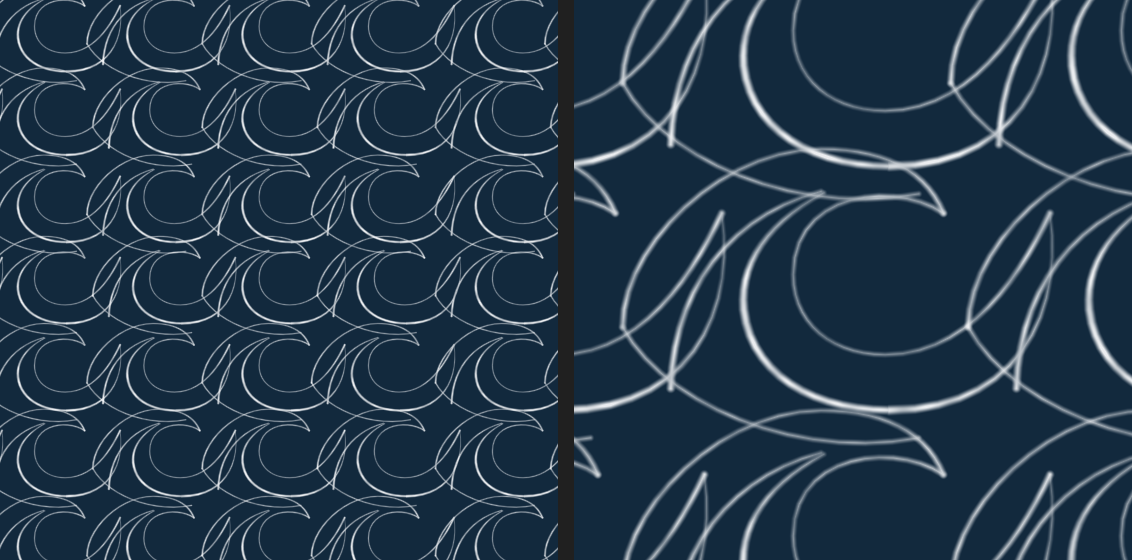
Left: the whole. Right: its middle third, enlarged.
Reproduce this pattern procedurally as a Shadertoy shader.

```glsl
// Interlaced pen flourishes in pale ink on navy, in staggered columns and rows.
// Each flourish is a set of tapered cubic curves; the grid has small periodic
// shifts, and gradient noise makes the ink slightly uneven along the strokes.

vec2 gradientAt(vec2 cell) {
    float h = fract(sin(dot(cell, vec2(127.1, 311.7))) * 43758.5);
    return vec2(cos(6.2832 * h), sin(6.2832 * h));
}

float gradientNoise(vec2 p) {
    vec2 i = floor(p), f = p - i;
    vec2 u = f * f * f * (f * (f * 6.0 - 15.0) + 10.0);
    vec2 e = vec2(1.0, 0.0);
    float low = mix(dot(gradientAt(i), f), dot(gradientAt(i + e), f - e), u.x);
    float high = mix(dot(gradientAt(i + e.yx), f - e.yx),
                     dot(gradientAt(i + e.xx), f - e.xx), u.x);
    return mix(low, high, u.y);
}

vec2 cubic(vec2 a, vec2 b, vec2 c, vec2 d, float t) {
    float s = 1.0 - t;
    return s * s * s * a + 3.0 * s * t * (s * b + t * c) + t * t * t * d;
}

// Ink left by one curve whose half width runs from w.x to w.y
float stroke(vec2 p, vec2 a, vec2 b, vec2 c, vec2 d, vec2 w) {
    vec2 lo = min(min(a, b), min(c, d)) - 7.0;
    vec2 hi = max(max(a, b), max(c, d)) + 7.0;
    if (any(lessThan(p, lo)) || any(greaterThan(p, hi))) return 0.0;

    float soft = max(2.1, 1152.0 / iResolution.y);
    float ink = 0.0;
    vec2 start = a;
    for (int k = 0; k < 14; k++) {
        vec2 end = cubic(a, b, c, d, float(k + 1) / 14.0);
        vec2 along = end - start;
        float h = clamp(dot(p - start, along) / dot(along, along), 0.0, 1.0);
        float width = mix(w.x, w.y, (float(k) + h) / 14.0);
        float dist = length(p - start - h * along);
        float cover = 1.0 - smoothstep(width - soft, width + soft, dist);
        ink = max(ink, cover * clamp(0.5 + 0.25 * width, 0.0, 1.0));
        start = end;
    }
    return ink;
}

// Lay one stroke over the others; crossings grow brighter
void lay(inout float ink, float s) {
    ink = 1.0 - (1.0 - ink) * (1.0 - s);
}

// One flourish around the centre of its ring, y pointing down
float flourish(vec2 p) {
    float ink = 0.0;
    // Ring with a hooked start and a rising tail
    float ring = stroke(p, vec2(42, -42), vec2(10, -64), vec2(-61, -58), vec2(-61, 0), vec2(1.2, 0.8));
    ring = max(ring, stroke(p, vec2(-61, 0), vec2(-61, 34), vec2(-34, 55), vec2(2, 55), vec2(0.8, 0.7)));
    ring = max(ring, stroke(p, vec2(2, 55), vec2(60, 55), vec2(95, 0), vec2(115, -42), vec2(0.7, 1.7)));
    lay(ink, ring);
    // Heavy crescent, thinning into the slim loop
    float crescent = stroke(p, vec2(-40, -56), vec2(-78, -36), vec2(-98, -8), vec2(-95, 24), vec2(0.7, 2.3));
    crescent = max(crescent, stroke(p, vec2(-95, 24), vec2(-90, 68), vec2(-48, 93), vec2(5, 93), vec2(2.3, 1.9)));
    crescent = max(crescent, stroke(p, vec2(5, 93), vec2(90, 93), vec2(125, 30), vec2(115, -42), vec2(2.3, 0.2)));
    lay(ink, crescent);
    // Upright stroke beside the crescent
    lay(ink, stroke(p, vec2(-145, 78), vec2(-143, 10), vec2(-105, -40), vec2(-42, -57), vec2(1.9, 0.8)));
    // Wide sweep over the top, down to the hook
    float sweep = stroke(p, vec2(-178, 36), vec2(-178, -20), vec2(-110, -86), vec2(-42, -86), vec2(1.6, 0.8));
    sweep = max(sweep, stroke(p, vec2(-42, -86), vec2(0, -86), vec2(30, -72), vec2(42, -42), vec2(0.8, 1.5)));
    lay(ink, sweep);
    // Low arc that returns beneath
    lay(ink, stroke(p, vec2(-178, 36), vec2(-150, 88), vec2(-60, 128), vec2(25, 112), vec2(1.1, 0.9)));
    return ink;
}

void mainImage(out vec4 fragColor, in vec2 fragCoord) {
    // Canvas is 1152 units tall, measured from the top left
    vec2 p = vec2(fragCoord.x, iResolution.y - fragCoord.y) * 1152.0 / iResolution.y;
    vec2 pitch = vec2(231.0, 175.5), origin = vec2(132.0, 54.0);
    vec2 first = ceil((p - vec2(160.0, 150.0) - origin) / pitch);

    float ink = 0.0;
    for (int j = 0; j < 2; j++)
    for (int i = 0; i < 2; i++) {
        vec2 id = first + vec2(i, j);
        vec2 odd = mod(id, 2.0);
        vec2 centre = origin + id * pitch;
        // Odd columns sway by row; a wider gap follows every fourth column
        centre.x += odd.x * (12.0 * odd.y - 6.0) + 18.0 * floor(id.x / 4.0);
        // Odd rows sit higher, and so do the two middle rows
        centre.y -= 3.75 * odd.y + (abs(id.y - 3.5) < 1.0 ? 4.5 : 0.0);
        lay(ink, flourish(p - centre));
    }

    ink *= 0.93 + 0.35 * gradientNoise(p * 0.06);
    vec3 navy = vec3(0.07, 0.16, 0.24), pale = vec3(0.92, 0.93, 0.94);
    fragColor = vec4(mix(navy, pale, clamp(ink, 0.0, 1.0)), 1.0);
}
```
